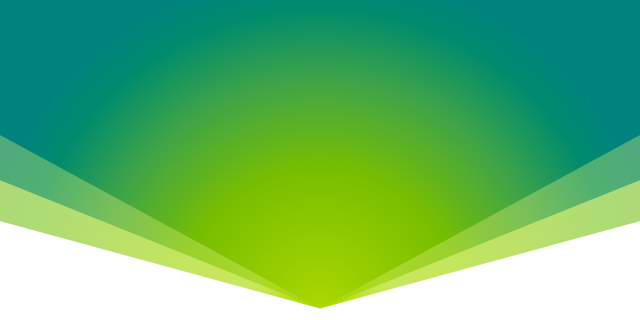
Write a Shadertoy shader that draws this background.

```glsl
// A lime to teal radial glow above a white base, with pale rays fanning from a low apex.

// Radial glow: lime core, green middle, teal rim
vec3 glowColor(float r) {
    vec3 col = mix(vec3(0.67, 0.845, 0.0), vec3(0.47, 0.745, 0.0), clamp(r / 0.435, 0.0, 1.0));
    col = mix(col, vec3(0.25, 0.643, 0.28), clamp((r - 0.435) / 0.279, 0.0, 1.0));
    col = mix(col, vec3(0.0, 0.545, 0.43), clamp((r - 0.714) / 0.224, 0.0, 1.0));
    return mix(col, vec3(0.0, 0.51, 0.496), clamp((r - 0.938) / 0.143, 0.0, 1.0));
}

// Smooth coverage of the area below a line through the apex
float belowLine(vec2 p, float slope, float pixel) {
    float dist = (p.y - slope * p.x) / sqrt(1.0 + slope * slope);
    return clamp(0.5 - dist / pixel, 0.0, 1.0);
}

void mainImage(out vec4 fragColor, in vec2 fragCoord) {
    // Coordinates in canvas heights, mirrored about the apex
    float pixel = 1.0 / iResolution.y;
    vec2 p = (fragCoord - vec2(0.5 * iResolution.x, 0.0)) * pixel;
    p = vec2(abs(p.x), p.y - 0.036);

    float r = length(p);
    vec3 background = glowColor(r);

    // Translucent rays, yellower close to the apex
    vec3 rayColor = mix(vec3(0.70, 0.86, 0.0), vec3(0.847, 0.937, 0.463), smoothstep(0.0, 0.25, r));
    vec3 col = mix(background, mix(background, rayColor, 0.37), belowLine(p, 0.542, pixel));
    col = mix(col, mix(background, rayColor, 0.8), belowLine(p, 0.401, pixel));

    // White base
    col = mix(col, vec3(1.0), belowLine(p, 0.273, pixel));
    fragColor = vec4(col, 1.0);
}
```
